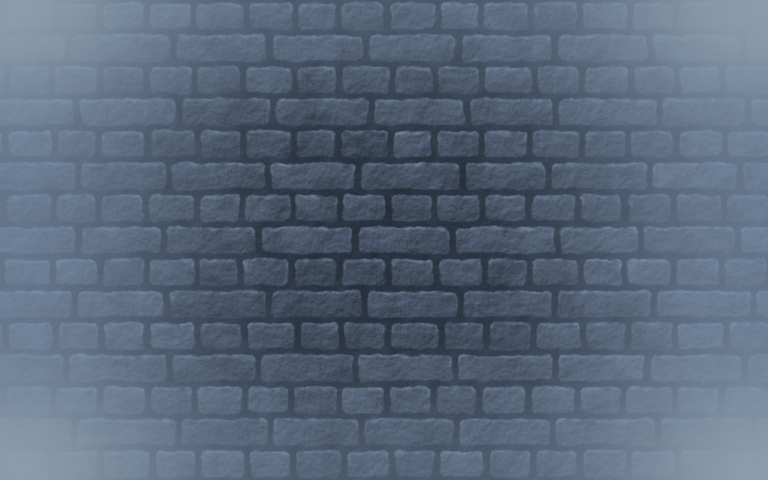
Write a WebGL 1 fragment shader that draws this texture.

```glsl
precision highp float;
// Weathered blue-grey brick wall, alternating courses of short and long bricks, hazy towards the borders.

uniform vec2 u_resolution;

// Lengths are in course heights: the tile is 24 wide and 15 high.
const vec2 TILE = vec2(24.0, 15.0);
const float SHORT_COUNT = 16.0;
const float LONG_COUNT = 8.0;
const float SHORT_SHIFT = 0.08;
const float LONG_SHIFT = 0.77;
const float JOINT_JITTER = 0.13;
const vec2 HALF_GAP = vec2(0.085, 0.075);
const float CORNER_RADIUS = 0.15;
const float WARP = 0.07;
const float CHIPPING = 0.06;
const float RELIEF = 0.42;
const float RIM_LIGHT = 0.30;
const float TWO_PI = 6.28319;

const vec3 SHADOW = vec3(0.12, 0.15, 0.19);
const vec3 DUST = vec3(0.43, 0.50, 0.60);
const vec3 HAZE = vec3(0.50, 0.58, 0.68);
const vec3 CORNER_HAZE = vec3(0.55, 0.62, 0.68);

vec2 hash2(vec2 p) {
  vec3 a = fract(p.xyx * vec3(0.1031, 0.1030, 0.0973));
  a += dot(a, a.yzx + 33.33);
  return fract((a.xx + a.yz) * a.zy);
}

float cornerSlope(vec2 cell, vec2 offset, vec2 period) {
  float angle = TWO_PI * hash2(mod(cell, period) + 7.0).x;
  return dot(vec2(cos(angle), sin(angle)), offset);
}

// Gradient noise that wraps on the tile; frequency must be whole.
float noise(vec2 q, float frequency) {
  vec2 period = TILE * frequency;
  vec2 p = q * frequency;
  vec2 i = floor(p);
  vec2 f = p - i;
  vec2 w = f * f * f * (f * (f * 6.0 - 15.0) + 10.0);
  vec2 e = vec2(1.0, 0.0);
  float low = mix(cornerSlope(i, f, period), cornerSlope(i + e, f - e, period), w.x);
  float high = mix(cornerSlope(i + e.yx, f - e.yx, period), cornerSlope(i + 1.0, f - 1.0, period), w.x);
  return mix(low, high, w.y);
}

float stoneHeight(vec2 q) {
  float sum = 0.0;
  float frequency = 3.0;
  float amplitude = 0.6;
  for (int i = 0; i < 3; i++) {
    sum += amplitude * noise(q, frequency);
    frequency *= 2.0;
    amplitude *= 0.6;
  }
  return sum;
}

// Position of the joint left of brick k, in brick widths.
float joint(float k, float row, float count) {
  return k + JOINT_JITTER * (hash2(vec2(mod(k, count), row + 40.0)).x - 0.5);
}

float roundedBox(vec2 p, vec2 halfSize, float radius) {
  vec2 d = abs(p) - halfSize + radius;
  return length(max(d, 0.0)) + min(max(d.x, d.y), 0.0) - radius;
}

void main() {
  vec2 uv = gl_FragCoord.xy / u_resolution;
  vec2 q = uv * TILE;
  float pixel = TILE.y / u_resolution.y;

  // Uneven courses
  vec2 wall = q + WARP * vec2(noise(q, 1.0), noise(q + 5.3, 1.0));
  float row = mod(floor(wall.y), TILE.y);
  float isLong = mod(row, 2.0);
  float count = mix(SHORT_COUNT, LONG_COUNT, isLong);
  float shift = mix(SHORT_SHIFT, LONG_SHIFT, isLong) + 0.12 * (hash2(vec2(row, 91.0)).x - 0.5);
  float x = wall.x * count / TILE.x - shift;

  // Brick between its two jittered joints
  float k = floor(x);
  k -= 1.0 - step(joint(k, row, count), x);
  k += step(joint(k + 1.0, row, count), x);
  float left = joint(k, row, count);
  float right = joint(k + 1.0, row, count);
  float width = (right - left) * TILE.x / count;
  vec2 local = vec2((x - 0.5 * (left + right)) * TILE.x / count, fract(wall.y) - 0.5);
  vec2 variation = hash2(vec2(mod(k, count), row + 11.0));
  vec2 halfSize = vec2(0.5 * width, 0.5) - HALF_GAP - 0.025 * variation.yx;
  float edge = roundedBox(local, halfSize, CORNER_RADIUS);
  edge += CHIPPING * (noise(q, 3.0) + 0.5 * noise(q, 8.0));
  float brick = 1.0 - smoothstep(-0.03 - pixel * 0.5, 0.02 + pixel * 0.5, edge);

  // Rough stone lit from above, with stains and hairline cracks
  float relief = stoneHeight(q) - stoneHeight(q + vec2(-0.03, 0.06));
  float stain = noise(q, 1.0) + 0.5 * noise(q, 2.0);
  float vein = abs(noise(q + 0.15 * noise(q, 4.0), 2.0));
  float crack = (1.0 - smoothstep(0.0, 0.03 + pixel * 0.3, vein)) * smoothstep(0.05, 0.3, noise(q + 9.7, 1.0));
  float rim = smoothstep(-0.16, -0.03, edge) * smoothstep(-0.1, 0.4, local.y);
  float tone = 0.43 + 0.16 * (variation.x - 0.5) + RELIEF * relief + 0.16 * stain;
  tone += RIM_LIGHT * rim * (0.7 + 1.2 * noise(q, 4.0)) + 0.12 * local.y - 0.16 * crack;
  float mortar = 0.13 + 0.10 * stain + 0.15 * relief + 0.12 * max(noise(q + 3.1, 2.0), 0.0);
  vec3 color = mix(SHADOW, DUST, clamp(mix(mortar, tone, brick), 0.0, 1.2));

  // Haze rises smoothly to the borders and is thickest in the corners
  vec2 border = 0.5 + 0.5 * cos(TWO_PI * uv);
  float corner = border.x * border.y;
  float haze = 1.0 - (1.0 - 0.68 * pow(border.x, 1.4)) * (1.0 - 0.40 * border.y * border.y);
  haze = min(haze + 0.18 * corner * corner, 0.97);
  color = mix(color, mix(HAZE, CORNER_HAZE, corner * corner), haze);
  gl_FragColor = vec4(color, 1.0);
}
```
